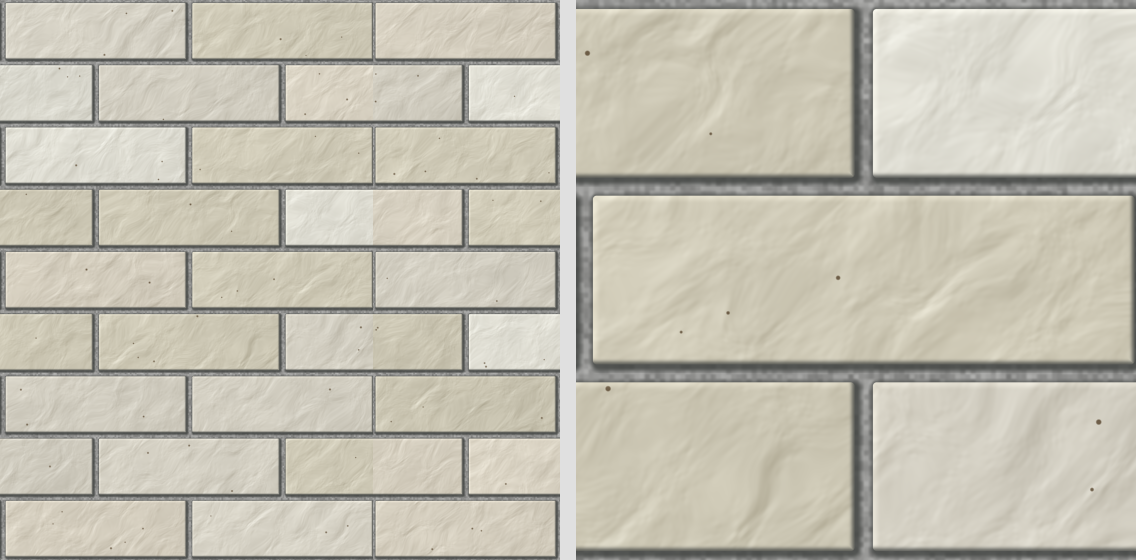
Left: the whole. Right: its middle third, enlarged.
Write a Shadertoy shader that draws this texture.

```glsl
// Running-bond wall of pale, rough-faced bricks in grey sanded mortar.
// Each brick is a rounded box with a lit bevel, embossed fbm relief, its own
// tone and a few specks; a vertical seam shifts the bond on the right third.

const vec2  GRID = vec2(3.0, 9.0);             // bricks across, courses down
const vec2  HALF_BRICK = vec2(0.1612, 0.0502); // half size of a brick face
const float CORNER = 0.0022;
const float BOND_OFFSET = 0.0046;              // start of the first column
const float SEAM_X = 0.6667;
const float SEAM_SHIFT = 0.0062;
const float BEVEL = 0.0048;
const float SHADOW_WIDTH = 0.0048;
const vec2  SHADOW_OFFSET = vec2(0.0014, -0.0016);
const vec2  LIGHT_DIR = vec2(-0.707, 0.707);
const vec2  RELIEF_SCALE = vec2(27.0, 46.0);   // along and across the flakes
const float RELIEF_STEP = 0.0024;
const float RELIEF_STRENGTH = 0.42;
const float GRAIN_SCALE = 330.0;
const int   SPECKS = 5;
const vec3  TAN = vec3(0.800, 0.780, 0.705);
const vec3  GREY = vec3(0.822, 0.806, 0.756);
const vec3  ROSE = vec3(0.832, 0.806, 0.745);
const vec3  IVORY = vec3(0.862, 0.856, 0.815);
const vec3  MORTAR = vec3(0.585, 0.585, 0.578);
const vec3  SHADOW = vec3(0.25, 0.26, 0.25);
const vec3  SPECK = vec3(0.36, 0.29, 0.20);

float hash(vec2 p) {
    vec3 q = fract(vec3(p.xyx) * 0.1031);
    q += dot(q, q.yzx + 33.33);
    return fract((q.x + q.y) * q.z);
}

float noise(vec2 p) {
    vec2 i = floor(p), f = fract(p);
    f = f * f * f * (f * (f * 6.0 - 15.0) + 10.0);
    return mix(mix(hash(i), hash(i + vec2(1, 0)), f.x),
               mix(hash(i + vec2(0, 1)), hash(i + vec2(1, 1)), f.x), f.y);
}

// Height of the rough face: slanted, warped flakes.
float relief(vec2 p) {
    vec2 q = vec2(dot(p, vec2(0.707)), dot(p, LIGHT_DIR)) * RELIEF_SCALE + 200.0;
    q += 0.9 * vec2(noise(q * 0.8 + 7.0), noise(q * 0.8 + 31.0));
    float sum = 0.0, amp = 0.5;
    for (int i = 0; i < 4; i++) {
        sum += amp * noise(q);
        q = q * 2.03 + 17.3;
        amp *= 0.44;
    }
    return sum;
}

float brickDistance(vec2 p) {
    vec2 q = abs(p) - HALF_BRICK + CORNER;
    return length(max(q, 0.0)) + min(max(q.x, q.y), 0.0) - CORNER;
}

// 1 at an edge, fading to 0 one bevel width inside it.
float rim(float depth) {
    return 1.0 - smoothstep(0.0, BEVEL, depth);
}

vec3 brickTone(float pick) {
    vec3 tone = mix(TAN, GREY, step(0.30, pick));
    tone = mix(tone, ROSE, step(0.56, pick));
    return mix(tone, IVORY, step(0.72, pick));
}

vec3 brickFace(vec2 p, vec2 id, float pixel) {
    vec2 seed = id * 7.0 + 50.0;
    vec2 surface = p + 3.0 * vec2(hash(seed + 1.0), hash(seed + 2.0));
    vec3 color = brickTone(hash(seed)) + 0.024 * (hash(seed + 3.0) - 0.5);

    // Embossed relief, broad mottling and a slight fall-off to the lower right
    float slope = relief(surface) - relief(surface + LIGHT_DIR * RELIEF_STEP);
    color += RELIEF_STRENGTH * slope * vec3(0.95, 1.0, 1.08);
    color += 0.035 * (noise(surface * 32.0 + 10.0) - 0.5);
    color += 0.09 * dot(p, LIGHT_DIR);

    // Sparse mineral specks
    for (int i = 0; i < SPECKS; i++) {
        vec2 s = seed + 11.0 * float(i + 1);
        vec2 spot = (vec2(hash(s), hash(s + 4.0)) * 2.0 - 1.0) * HALF_BRICK * 0.94;
        float size = mix(0.0006, 0.0016, hash(s + 5.0));
        float mask = 1.0 - smoothstep(size - pixel, size + pixel, length(p - spot));
        color = mix(color, SPECK, 0.85 * mask * step(0.45, hash(s + 6.0)));
    }

    // Bevel: bright on the left and top, dark on the right and bottom
    float lit = max(rim(p.x + HALF_BRICK.x), rim(HALF_BRICK.y - p.y));
    float dim = max(rim(HALF_BRICK.x - p.x), rim(p.y + HALF_BRICK.y));
    color += 0.075 * lit * (1.0 - dim);
    return mix(color, SHADOW, 0.72 * dim * dim);
}

void mainImage(out vec4 fragColor, in vec2 fragCoord) {
    vec2 uv = fragCoord / iResolution.xy;
    float pixel = 1.0 / iResolution.y;

    // Bond layout, with the shifted part right of the seam
    float side = step(SEAM_X, uv.x);
    float course = floor(uv.y * GRID.y);
    float column = (uv.x + side * SEAM_SHIFT - BOND_OFFSET) * GRID.x;
    vec2 cell = vec2(column - 0.5 * mod(course, 2.0), uv.y * GRID.y);
    vec2 p = (fract(cell) - 0.5) / GRID;
    vec2 id = vec2(floor(cell.x) + 10.0 * side, course);

    // Sanded mortar with contact and drop shadows
    float grain = noise(uv * GRAIN_SCALE) + 0.5 * noise(uv * GRAIN_SCALE * 0.5) - 0.75;
    vec3 color = MORTAR + 0.16 * grain;
    float dist = brickDistance(p);
    float dropShade = 1.0 - smoothstep(0.0, SHADOW_WIDTH, brickDistance(p - SHADOW_OFFSET));
    float contactShade = 1.0 - smoothstep(0.0, 0.0022, dist);
    color = mix(color, SHADOW, max(0.8 * dropShade, 0.55 * contactShade));

    float cover = 1.0 - smoothstep(-0.7 * pixel, 0.7 * pixel, dist);
    color = mix(color, brickFace(p, id, pixel), cover);
    fragColor = vec4(clamp(color, 0.0, 1.0), 1.0);
}
```
